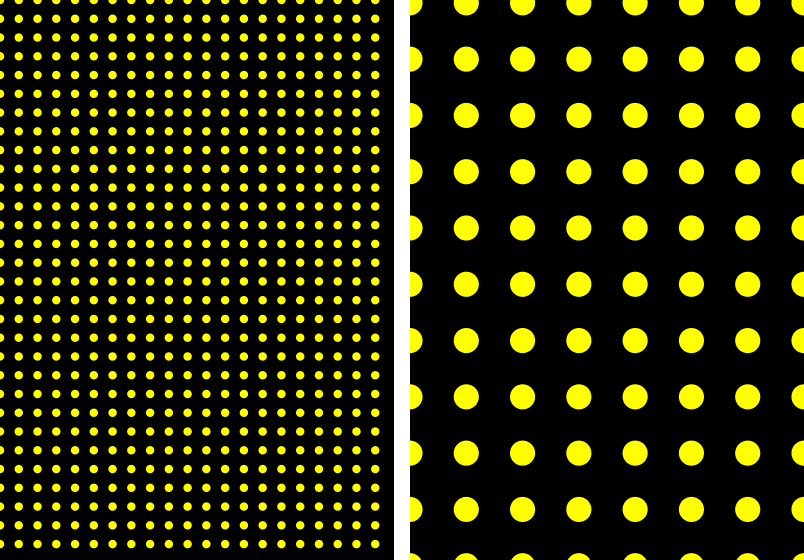
Left: the whole. Right: its middle third, enlarged.
Write a Shadertoy shader that draws this pattern.

```glsl
// Yellow dots on black in a square lattice, 21 columns by 30 rows.
// The lattice starts at the upper left corner, so the first row and column
// are cut in half; the nearest lattice point gives the distance to a dot.

const vec2 LAST_DOT = vec2(20.0, 29.0);

void mainImage(out vec4 fragColor, in vec2 fragCoord) {
    // Lattice units: one dot per unit, y running down from the top edge
    float pitch = iResolution.x / 21.0;
    vec2 lattice = vec2(fragCoord.x, iResolution.y - fragCoord.y) / pitch;

    // Nearest dot, limited so the right and bottom margins stay empty
    vec2 dotCenter = clamp(round(lattice), vec2(0.0), LAST_DOT);
    float edgeDistance = length(lattice - dotCenter) - 0.223;

    // One pixel of edge smoothing
    float coverage = clamp(0.5 - edgeDistance * pitch, 0.0, 1.0);
    vec3 yellow = vec3(1.0, 1.0, 0.0);
    fragColor = vec4(yellow * coverage, 1.0);
}
```
